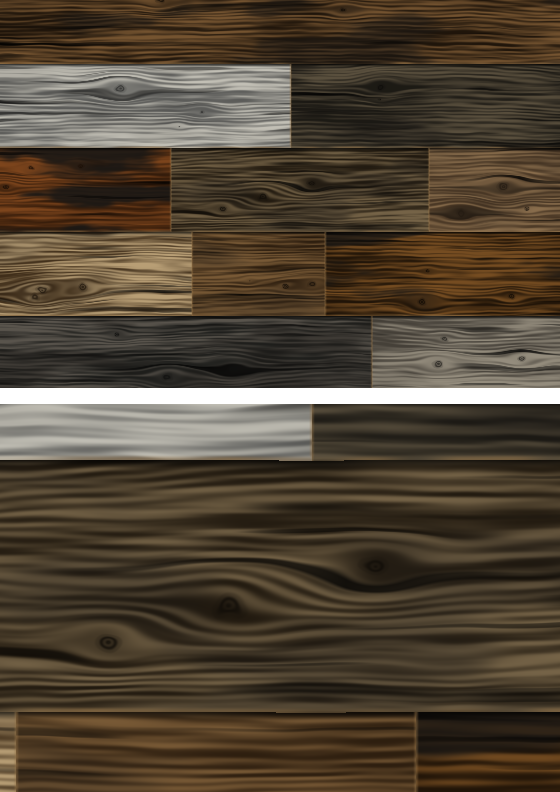
Top: the whole. Bottom: its middle third, enlarged.
A Shadertoy shader for this texture:

```glsl
// Reclaimed barn-wood wall: five rows of weathered planks with knots, splits and stains.

const float ROW_HEIGHT = 0.2165;
const float TOP_OFFSET = 0.0505;   // part of the top row cut off by the canvas
const float TAU = 6.2832;

// Two butt joints per row as fractions of the width; 2.0 means no joint.
const vec2 JOINTS[5] = vec2[5](vec2(2.0), vec2(0.519, 2.0), vec2(0.305, 0.766),
                               vec2(0.343, 0.581), vec2(0.664, 2.0));
const int FIRST_PLANK[5] = int[5](0, 1, 3, 6, 9);

// Groove colour, ridge colour and stain strength of each plank.
const vec3 GROOVE[11] = vec3[11](
    vec3(0.12, 0.08, 0.04), vec3(0.36, 0.36, 0.35), vec3(0.11, 0.10, 0.08),
    vec3(0.21, 0.11, 0.04), vec3(0.13, 0.10, 0.06), vec3(0.28, 0.21, 0.14),
    vec3(0.25, 0.18, 0.10), vec3(0.18, 0.12, 0.06), vec3(0.13, 0.08, 0.03),
    vec3(0.12, 0.12, 0.11), vec3(0.27, 0.25, 0.22));
const vec3 RIDGE[11] = vec3[11](
    vec3(0.46, 0.33, 0.19), vec3(0.76, 0.75, 0.71), vec3(0.35, 0.31, 0.24),
    vec3(0.49, 0.27, 0.11), vec3(0.46, 0.39, 0.28), vec3(0.54, 0.43, 0.30),
    vec3(0.72, 0.62, 0.46), vec3(0.47, 0.35, 0.21), vec3(0.46, 0.30, 0.13),
    vec3(0.35, 0.33, 0.30), vec3(0.58, 0.55, 0.49));
const float STAIN[11] = float[11](0.5, 0.1, 0.4, 0.9, 0.3, 0.1, 0.15, 0.25, 0.75, 0.4, 0.15);

float hash(vec2 p) {
    vec3 q = fract(vec3(p.xyx) * 0.1031);
    q += dot(q, q.yzx + 33.33);
    return fract((q.x + q.y) * q.z);
}

float noise(vec2 p) {
    vec2 cell = floor(p), f = fract(p);
    f = f * f * (3.0 - 2.0 * f);
    return mix(mix(hash(cell), hash(cell + vec2(1, 0)), f.x),
               mix(hash(cell + vec2(0, 1)), hash(cell + vec2(1, 1)), f.x), f.y);
}

float fbm(vec2 p) {
    float sum = 0.0, amplitude = 0.5;
    for (int i = 0; i < 4; i++) {
        sum += amplitude * noise(p);
        p = p * 2.03 + 17.1;
        amplitude *= 0.5;
    }
    return sum / 0.9375;
}

// Bends the grain height around scattered knots; y returns knot darkness.
vec2 bendAroundKnots(vec2 p, float left, float right, float seed) {
    float grainY = p.y, knot = 0.0;
    for (int i = 0; i < 3; i++) {
        vec2 key = vec2(seed * 13.0 + 3.0, float(i) * 7.0 + 5.0);
        vec2 center = vec2(mix(left, right, 0.1 + 0.8 * hash(key)),
                           ROW_HEIGHT * mix(0.15, 0.85, hash(key + 31.0)));
        float radius = mix(0.004, 0.015, hash(key + 57.0));
        vec2 d = p - center;
        float r = length(d * vec2(0.75, 1.0)) + 0.006 * (noise(p * 90.0 + seed) - 0.5);
        float reach = radius * 2.6;
        grainY -= d.y * exp(-dot(d * vec2(0.5, 1.0), d * vec2(0.5, 1.0)) / (reach * reach));
        float rings = 0.75 + 0.25 * cos(TAU * r / (radius * 0.45));
        knot = max(knot, rings * smoothstep(radius, radius * 0.4, r));
    }
    return vec2(grainY, knot);
}

// Ridge height of the brushed grain, 0 in grooves to 1 on ridges.
float grainHeight(float x, float y, float seed) {
    float drift = 2.5 * noise(vec2(x * 2.5, y * 28.0) + seed * 9.0);
    float ridges = 0.5 + 0.5 * sin(TAU * (y * 85.0 + drift));
    float bands = noise(vec2(x * 3.0 + seed * 5.0, y * 65.0));
    float fibre = noise(vec2(x * 16.0 + seed * 3.0, y * 260.0));
    float tone = fbm(vec2(x * 2.5, y * 9.0) + seed * 4.0);
    return clamp(0.27 * ridges + 0.32 * bands + 0.34 * fibre + 0.7 * (tone - 0.5), 0.0, 1.0);
}

// One long tapering split along the grain.
float split(float x, float y, float left, float right, float seed) {
    float height = ROW_HEIGHT * mix(0.2, 0.8, hash(vec2(seed, 71.0)));
    float middle = mix(left, right, hash(vec2(seed, 43.0)));
    float taper = max(0.0, 1.0 - abs(x - middle) / (0.45 * (right - left)));
    float width = 0.0035 * taper * noise(vec2(x * 9.0, seed));
    return taper * smoothstep(width + 0.003, width, abs(y - height));
}

void mainImage(out vec4 fragColor, in vec2 fragCoord) {
    float pixel = 1.0 / iResolution.y, aspect = iResolution.x * pixel;
    vec2 p = fragCoord * pixel;

    // Find the plank and its local coordinates, y measured downwards.
    float rowPos = (1.0 - p.y + TOP_OFFSET + 0.003 * (noise(vec2(p.x * 4.0, 2.0)) - 0.5)) / ROW_HEIGHT;
    int row = clamp(int(floor(rowPos)), 0, 4);
    vec2 joints = JOINTS[row] * aspect;
    int column = int(step(joints.x, p.x) + step(joints.y, p.x));
    float left = column == 0 ? -0.1 : (column == 1 ? joints.x : joints.y);
    float right = min(column == 0 ? joints.x : (column == 1 ? joints.y : 9.0), aspect + 0.1);
    int plank = FIRST_PLANK[row] + column;
    float seed = float(plank) + 1.0;
    vec2 local = vec2(p.x, (rowPos - float(row)) * ROW_HEIGHT);

    // Grain, flowing around knots.
    vec2 bent = bendAroundKnots(local, left, right, seed);
    float grainY = bent.x + 0.024 * (fbm(vec2(p.x * 3.5, local.y * 8.0) + seed * 6.0) - 0.5);
    float height = grainHeight(p.x, grainY, seed);
    vec3 color = mix(GROOVE[plank], RIDGE[plank], smoothstep(0.08, 0.82, height));

    // Stains, hairline cracks, splits and knots.
    float patchTone = fbm(vec2(p.x * 4.0, grainY * 17.0) + seed * 8.0);
    color = mix(color, vec3(0.10, 0.09, 0.08), STAIN[plank] * smoothstep(0.48, 0.68, patchTone));
    float hairline = smoothstep(0.78, 0.92, noise(vec2(p.x * 4.0 + seed, grainY * 120.0)));
    color *= 1.0 - 0.45 * hairline;
    color *= 1.0 - 0.8 * split(p.x, grainY, left, right, seed);
    color = mix(color, GROOVE[plank] * 0.5, 0.8 * bent.y);

    // Shadow below the upper plank, worn lower edge and pale sawn ends.
    float side = min(p.x - left, right - p.x);
    float below = ROW_HEIGHT - local.y;
    color *= mix(0.3, 1.0, smoothstep(0.0, 0.007 + pixel, local.y));
    float wornEdge = smoothstep(0.004 + pixel, 0.001, below) * noise(vec2(p.x * 25.0, seed));
    float sawnEnd = smoothstep(0.002 + pixel, 0.0, side);
    color = mix(color, vec3(0.58, 0.45, 0.28), max(0.6 * wornEdge, 0.45 * sawnEnd));
    fragColor = vec4(color, 1.0);
}
```
